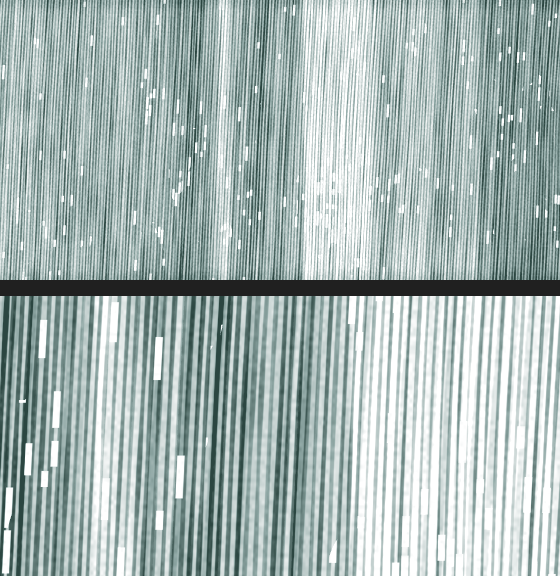
Top: the whole. Bottom: its middle third, enlarged.
Give the GLSL for this texture, as a WebGL 1 fragment shader.

```glsl
precision highp float;
uniform vec2 u_resolution;

const vec3 INK = vec3(0.17, 0.275, 0.255);
const vec3 TEAL = vec3(0.56, 0.655, 0.645);
const vec3 WHITE = vec3(1.0);
const float LINES = 92.0;         // main strokes per canvas height
const float FINE_LINES = 57.0;    // sparse second set of strokes
const float LEAN = 0.055;         // sideways drift of strokes per height
const float WOBBLE = 0.016;
const float PAPER = 0.84;
const float INK_DEPTH = 0.45;
const float FINE_DEPTH = 0.15;
const float FLECK_ROWS = 19.0;    // fleck cells per canvas height
const float GRAIN = 0.12;
const int SAMPLES = 4;            // samples across one pixel

float hash(vec2 p) {
  return fract(sin(dot(p, vec2(127.1, 311.7))) * 43758.5453);
}

float noise(vec2 p) {
  vec2 i = floor(p);
  vec2 f = fract(p);
  f = f * f * (3.0 - 2.0 * f);
  return mix(mix(hash(i), hash(i + vec2(1.0, 0.0)), f.x),
             mix(hash(i + vec2(0.0, 1.0)), hash(i + 1.0), f.x), f.y);
}

float band(float x, float left, float right, float fade) {
  return smoothstep(left - 0.006, left + 0.006, x)
       * (1.0 - smoothstep(right - fade, right + fade, x));
}

// Broad upright zones of lighter and darker paper
float zoneTone(float x) {
  float tone = 0.16 * band(x, 1.085, 1.34, 0.03);
  tone += 0.11 * band(x, 0.78, 0.825, 0.012);
  tone += 0.03 * band(x, 1.34, 1.71, 0.01);
  tone -= 0.04 * band(x, 0.48, 0.78, 0.006);
  tone -= 0.06 * band(x, 0.92, 1.085, 0.006);
  tone -= 0.09 * band(x, 1.71, 2.1, 0.01);
  return tone + 0.09 * (noise(vec2(x * 14.0, 3.0)) - 0.5);
}

// Ink coverage of one set of wavering strokes
float strokes(float u, float y, float halfWidth, float blur, float seed) {
  float id = floor(u);
  float sway = noise(vec2(id * 7.3 + seed, y * 3.5)) - 0.5;
  float swell = noise(vec2(id * 3.7 + seed, y * 11.0 + 40.0)) - 0.5;
  float width = halfWidth + 0.14 * swell;
  float d = abs(fract(u) - 0.5 - 0.3 * sway);
  float strength = 0.6 + 0.5 * hash(vec2(id, seed)) + 0.35 * swell;
  return strength * (1.0 - smoothstep(width - blur, width + blur, d));
}

// Short white dashes in the gaps, gathered in clusters
float flecks(float u, vec2 p, float tone, float pixel) {
  float column = floor(u + 0.5);
  float v = p.y * FLECK_ROWS + 9.0 * hash(vec2(column, 5.0));
  vec2 cell = vec2(column, floor(v));
  float cluster = noise(p * vec2(11.0, 6.0) + 20.0);
  float row = exp(-pow((p.y - 0.15) / 0.06, 2.0));
  float chance = 0.015 + 0.2 * smoothstep(0.55, 0.95, cluster + 0.13 * row)
               + 0.8 * max(tone, 0.0) * smoothstep(0.3, 0.8, cluster);
  float size = 0.16 + 0.33 * hash(cell + 31.0);
  float soft = pixel * FLECK_ROWS * 0.7;
  float across = 1.0 - smoothstep(0.34, 0.46, abs(fract(u + 0.5) - 0.5));
  float along = 1.0 - smoothstep(size - soft, size + soft, abs(fract(v) - 0.5));
  return step(hash(cell), chance) * across * along;
}

float drawing(vec2 p, float pixel) {
  float tone = zoneTone(p.x);
  float bend = noise(p * vec2(5.0, 1.6)) - 0.5;
  float x = p.x - LEAN * p.y + WOBBLE * bend;
  float blur = 0.06 + 0.2 * pixel * LINES;
  float u = x * LINES;

  float main1 = strokes(u, p.y, 0.235 - 0.35 * tone, blur, 1.0);
  float fineU = (x - 0.018 * p.y) * FINE_LINES;
  float fine = strokes(fineU, p.y, 0.2, blur, 17.0);
  fine *= step(0.4, hash(vec2(floor(fineU), 8.0)));

  float gapTone = 0.16 * (hash(vec2(floor(u + 0.5), 12.0)) - 0.5);
  float value = PAPER + tone + gapTone - INK_DEPTH * main1 - FINE_DEPTH * fine;
  value += 0.08 * (noise(p * vec2(7.0, 4.0) + 60.0) - 0.5);
  return mix(value, 1.02, flecks(u, p, tone, pixel));
}

void main() {
  float pixel = 1.0 / u_resolution.y;
  vec2 p = gl_FragCoord.xy * pixel;

  float value = 0.0;
  for (int i = 0; i < SAMPLES; i++) {
    float shift = (float(i) + 0.5) / float(SAMPLES) - 0.5;
    value += drawing(p + vec2(shift * pixel, 0.0), pixel);
  }
  value /= float(SAMPLES);

  // Paper grain and shaded upper and lower rims
  value += GRAIN * (noise(p * vec2(250.0, 190.0)) - 0.5);
  float rim = min(p.y, 1.0 - p.y);
  value -= 0.09 * (1.0 - smoothstep(0.0, 0.05, rim));

  // Tone scale from ink through teal to white
  float t = clamp((value - INK.r) / (1.0 - INK.r), 0.0, 1.0);
  float middle = (TEAL.r - INK.r) / (1.0 - INK.r);
  vec3 color = mix(INK, TEAL, min(t / middle, 1.0));
  color = mix(color, WHITE, max((t - middle) / (1.0 - middle), 0.0));
  gl_FragColor = vec4(color, 1.0);
}
```
